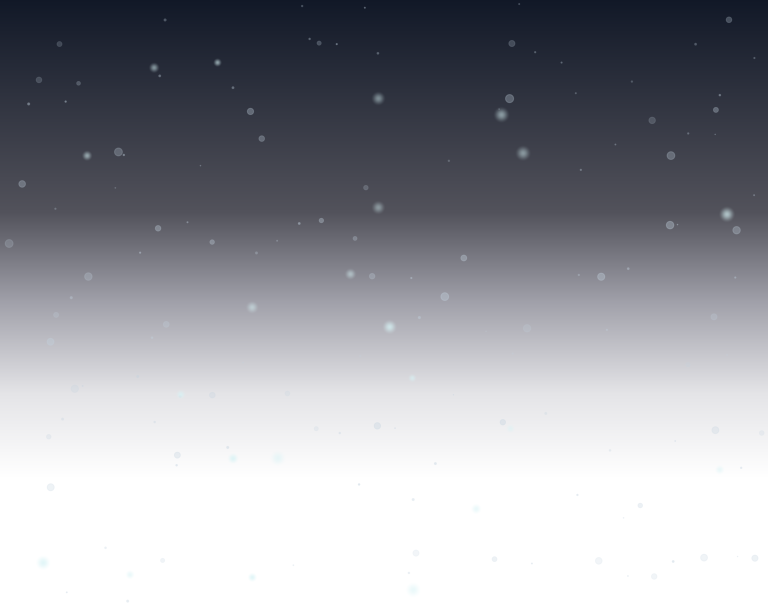
A WebGL 1 fragment shader for this background:

```glsl
precision highp float;
// Pale specks, discs and soft glows drifting over a night-to-white vertical gradient.

uniform vec2 u_resolution;

// Gradient colours, top to bottom, with their depths below the top edge
const vec3 NIGHT = vec3(0.067, 0.094, 0.153);
const vec3 SLATE = vec3(0.322, 0.322, 0.357);
const vec3 ASH   = vec3(0.631, 0.631, 0.667);
const vec3 MIST  = vec3(0.894, 0.894, 0.906);
const vec3 WHITE = vec3(1.0);
const float SLATE_DEPTH = 0.35;
const float ASH_DEPTH   = 0.50;
const float MIST_DEPTH  = 0.65;
const float WHITE_DEPTH = 0.79;

// Particles: lengths are fractions of the canvas height
const vec3 DISC_COLOR = vec3(0.76, 0.82, 0.87);
const vec3 GLOW_COLOR = vec3(0.84, 0.95, 0.96);
const float DISC_CELL  = 0.112;
const float GLOW_CELL  = 0.165;
const float SPECK_CELL = 0.092;
const vec2 DISC_RADII  = vec2(0.0035, 0.0073);
const vec2 GLOW_RADII  = vec2(0.0075, 0.0145);
const vec2 SPECK_RADII = vec2(0.0009, 0.0024);
const float DISC_CHANCE  = 0.50;
const float GLOW_CHANCE  = 0.43;
const float SPECK_CHANCE = 0.55;
const float DISC_ALPHA  = 0.36;
const float RIM_ALPHA   = 0.14;
const float GLOW_ALPHA  = 0.75;
const float SPECK_ALPHA = 0.50;

// Four random values per grid cell
vec4 hash4(vec2 cell, float seed) {
  vec4 q = fract(vec4(cell.xyx, seed) * vec4(0.1031, 0.1030, 0.0973, 0.1099));
  q += dot(q, q.wzxy + 33.33);
  return fract((q.xxyz + q.yzzw) * q.zywx);
}

vec3 background(float depth) {
  vec3 color = mix(NIGHT, SLATE, clamp(depth / SLATE_DEPTH, 0.0, 1.0));
  color = mix(color, ASH, clamp((depth - SLATE_DEPTH) / (ASH_DEPTH - SLATE_DEPTH), 0.0, 1.0));
  color = mix(color, MIST, clamp((depth - ASH_DEPTH) / (MIST_DEPTH - ASH_DEPTH), 0.0, 1.0));
  return mix(color, WHITE, clamp((depth - MIST_DEPTH) / (WHITE_DEPTH - MIST_DEPTH), 0.0, 1.0));
}

// One jittered particle per cell: x = distance, y = radius, z = strength (0 if absent)
vec3 scatter(vec2 p, float cellSize, vec2 radii, float chance, float seed) {
  vec2 grid = p / cellSize;
  vec4 rnd = hash4(floor(grid), seed);
  float radius = mix(radii.x, radii.y, rnd.z);
  float margin = radii.y / cellSize + 0.02;
  vec2 center = mix(vec2(margin), vec2(1.0 - margin), rnd.xy);
  float strength = step(rnd.w, chance) * mix(0.55, 1.0, rnd.w / chance);
  return vec3(length(fract(grid) - center) * cellSize, radius, strength);
}

// Smooth-edged coverage of a circle
float circle(float dist, float radius, float pixel) {
  return 1.0 - smoothstep(radius - pixel, radius + pixel, dist);
}

void main() {
  vec2 p = gl_FragCoord.xy / u_resolution.y;
  float pixel = 0.75 / u_resolution.y;
  vec3 color = background(1.0 - p.y);

  // Translucent discs with a brighter rim
  vec3 disc = scatter(p, DISC_CELL, DISC_RADII, DISC_CHANCE, 7.0);
  float body = circle(disc.x, disc.y, pixel);
  float rim = body - circle(disc.x, disc.y * 0.78, pixel);
  color = mix(color, DISC_COLOR, (body * DISC_ALPHA + rim * RIM_ALPHA) * disc.z);

  // Tiny specks
  vec3 speck = scatter(p + 0.031, SPECK_CELL, SPECK_RADII, SPECK_CHANCE, 19.0);
  color = mix(color, DISC_COLOR, circle(speck.x, speck.y, pixel) * SPECK_ALPHA * speck.z);

  // Blurred glows
  vec3 glow = scatter(p + 0.057, GLOW_CELL, GLOW_RADII, GLOW_CHANCE, 31.0);
  float falloff = 1.0 - smoothstep(0.0, glow.y, glow.x);
  color = mix(color, GLOW_COLOR, falloff * GLOW_ALPHA * glow.z);

  gl_FragColor = vec4(color, 1.0);
}
```
